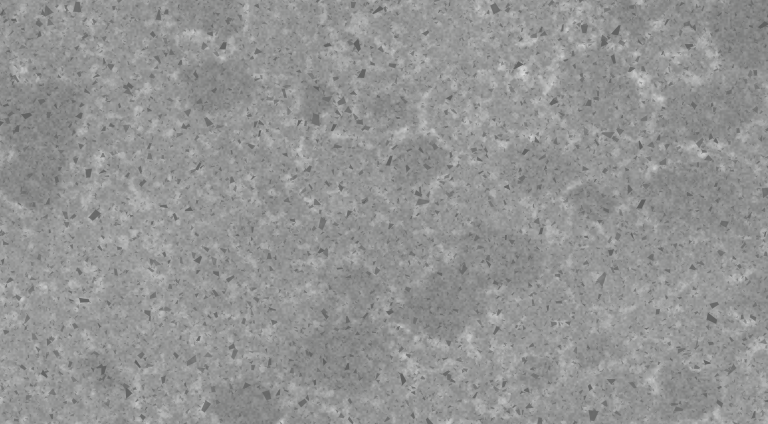
Give the GLSL for this texture, as a WebGL 2 fragment shader.

```glsl
#version 300 es
precision highp float;
precision highp int;

#define BASE_TONE 0.582
#define CLOUD_CONTRAST 0.07
#define GRAIN_CONTRAST 0.13
#define PEBBLE_SCALE 4.6
#define PEBBLE_DARKEN 0.042
#define CRUST_WIDTH 0.018
#define CRUST_BRIGHTEN 0.17
#define FLECK_BRIGHTEN 0.085
#define CHIP_TONE 0.37

uniform vec2 u_resolution;
out vec4 fragColor;

// Integer hash: four random values per lattice cell and seed
vec4 hash4(vec2 cell, int seed) {
    uvec4 v = uvec4(ivec4(ivec2(cell), seed, seed * 7 + 3));
    v = v * 1664525u + 1013904223u;
    v += v.yzxy * v.wxyz;
    v ^= v >> 16u;
    v += v.yzxy * v.wxyz;
    v ^= v >> 16u;
    return vec4(v >> 8u) / 16777216.0;
}

float valueNoise(vec2 p, int seed) {
    vec2 i = floor(p), f = fract(p);
    f = f * f * (3.0 - 2.0 * f);
    float bottom = mix(hash4(i, seed).x, hash4(i + vec2(1, 0), seed).x, f.x);
    float top = mix(hash4(i + vec2(0, 1), seed).x, hash4(i + vec2(1, 1), seed).x, f.x);
    return mix(bottom, top, f.y);
}

float fbm(vec2 p, int seed) {
    float sum = 0.0, weight = 0.5;
    for (int i = 0; i < 5; i++) {
        sum += weight * valueNoise(p, seed + i);
        p = mat2(1.6, 1.2, -1.2, 1.6) * p + 3.7;
        weight *= 0.5;
    }
    return sum / 0.97;
}

// Rounded dark inclusions: x = interior tone, y = rim strength
vec2 pebbles(vec2 p) {
    vec2 warp = vec2(fbm(p * 9.0, 11), fbm(p * 9.0, 21)) - 0.5;
    vec2 g = (p + warp * 0.11) * PEBBLE_SCALE;
    vec2 home = floor(g), result = vec2(0.0);
    for (int y = -1; y <= 1; y++)
    for (int x = -1; x <= 1; x++) {
        vec2 cell = home + vec2(x, y);
        vec4 h = hash4(cell, 31);
        vec2 offset = g - cell - 0.15 - 0.7 * h.xy;
        float radius = mix(0.18, 0.52, h.z);
        float d = (length(offset * vec2(0.9, 1.1)) - radius) / PEBBLE_SCALE;
        float inside = 1.0 - smoothstep(-0.012, 0.008, d);
        float rim = exp(-abs(d - 0.008) / CRUST_WIDTH);
        result = max(result, vec2(inside * smoothstep(0.25, 0.9, h.w), rim));
    }
    return result;
}

// Coverage of angular, randomly turned chips on a jittered grid
float chips(vec2 p, float cellSize, float share, float halfLength, int seed) {
    vec2 home = floor(p / cellSize);
    float soft = 0.7 / u_resolution.y, cover = 0.0;
    for (int y = -1; y <= 1; y++)
    for (int x = -1; x <= 1; x++) {
        vec2 cell = home + vec2(x, y);
        vec4 h = hash4(cell, seed), k = hash4(cell, seed + 1);
        if (h.z > share) continue;
        float angle = 6.2832 * h.w, c = cos(angle), s = sin(angle);
        vec2 q = mat2(c, -s, s, c) * (p - (cell + h.xy) * cellSize);
        float a = halfLength * mix(0.6, 1.35, k.x * k.x);
        float b = a * mix(0.3, 0.75, k.y);
        float taper = 1.0 - mix(0.1, 0.7, k.z) * q.x / a;
        float d = max(abs(q.x) - a, abs(q.y + (k.w - 0.5) * q.x) - b * taper);
        cover = max(cover, (1.0 - smoothstep(-soft, soft, d)) * mix(0.6, 1.0, k.w));
    }
    return cover;
}

void main() {
    vec2 p = gl_FragCoord.xy / u_resolution.y;

    // Broad clouds and fine mineral grain
    float tone = BASE_TONE + CLOUD_CONTRAST * (fbm(p * 3.2, 41) - 0.5);
    float grain = 0.6 * valueNoise(p * 210.0, 51) + 0.4 * valueNoise(p * 95.0, 52);
    tone += GRAIN_CONTRAST * (grain - 0.5);

    // Pebbles with broken pale crusts
    vec2 pebble = pebbles(p);
    float patches = smoothstep(0.42, 0.72, fbm(p * 4.5, 61));
    float crumbs = smoothstep(0.45, 0.74, fbm(p * 38.0, 71));
    tone -= PEBBLE_DARKEN * pebble.x;
    tone += CRUST_BRIGHTEN * pebble.y * crumbs * (0.2 + 0.8 * patches);

    // Scattered pale flecks between the pebbles
    float flecks = smoothstep(0.52, 0.76, fbm(p * 55.0, 81));
    tone += FLECK_BRIGHTEN * flecks * (1.0 - 0.7 * pebble.x);

    // Dark chips in three sizes
    float dark = 0.55 * chips(p, 0.0125, 0.48, 0.0029, 91);
    dark = max(dark, 0.8 * chips(p, 0.028, 0.45, 0.0058, 101));
    dark = max(dark, 0.95 * chips(p, 0.06, 0.32, 0.0095, 111));
    tone = mix(tone, CHIP_TONE, dark);

    vec3 tint = vec3(-0.002, 0.001, 0.0);
    fragColor = vec4(clamp(vec3(tone) + tint, 0.0, 1.0), 1.0);
}
```
